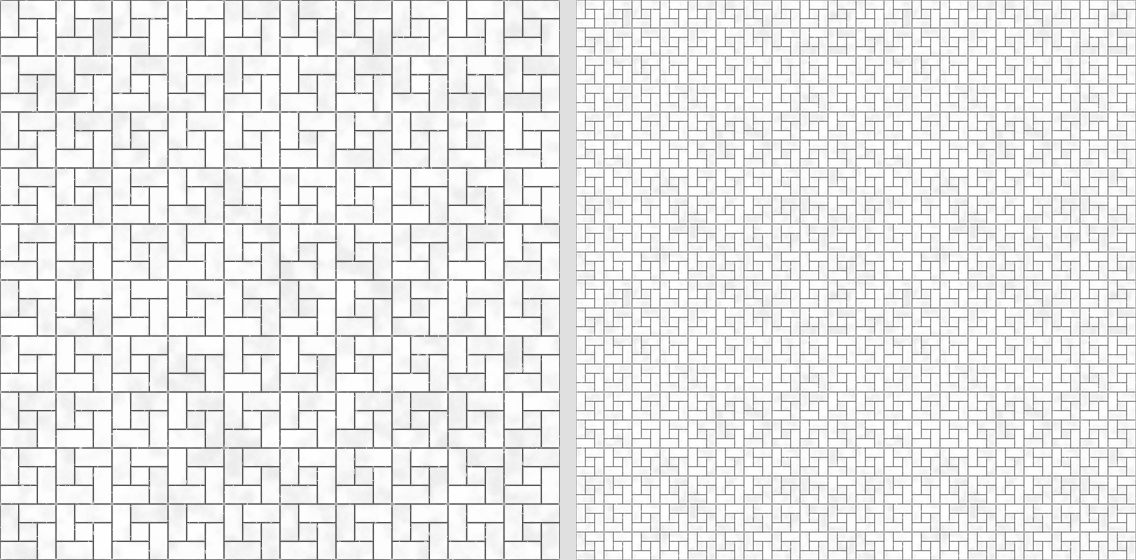
Left, the tile; right, the same tile 2 across and 2 down.
A three.js fragment shader for this pattern:

```glsl
varying vec2 vUv;

const float REPEATS = 10.0;          // pinwheel blocks across and down
const float THIRD = 1.0 / 3.0;       // module of the pinwheel within a block
const float GROUT_WIDTH = 0.026;     // in blocks
const float GROUT_WOBBLE = 0.005;    // uneven grout edges, in blocks
const vec3 TILE_COLOR = vec3(0.996);
const vec3 GROUT_COLOR = vec3(0.345);
const float GROUT_VARIATION = 0.07;
const float TILE_VARIATION = 0.008;  // shade difference between tiles
const float STAIN_DEPTH = 0.055;     // cloudy smudges
const float GRAIN_DEPTH = 0.012;     // fine speckle
const float CHIP_LIGHTNESS = 0.6;    // pale flecks on the grout
const float CORNER_WEAR = 0.4;       // paler grout where blocks meet

float hash(vec2 p) {
  vec3 q = fract(vec3(p.xyx) * 0.1031);
  q += dot(q, q.yzx + 33.33);
  return fract((q.x + q.y) * q.z);
}

// Value noise that wraps after `period` lattice cells.
float wrappedNoise(vec2 uv, float period, float seed) {
  vec2 p = uv * period;
  vec2 i = floor(p);
  vec2 f = fract(p);
  f = f * f * (3.0 - 2.0 * f);
  vec2 a = mod(i, period) + seed;
  vec2 b = mod(i + 1.0, period) + seed;
  return mix(mix(hash(a), hash(vec2(b.x, a.y)), f.x),
             mix(hash(vec2(a.x, b.y)), hash(b), f.x), f.y);
}

float cloud(vec2 uv, float period, float seed) {
  float sum = 0.0;
  float weight = 0.5;
  for (int octave = 0; octave < 4; octave++) {
    sum += weight * wrappedNoise(uv, period, seed);
    period *= 2.0;
    seed += 17.0;
    weight *= 0.5;
  }
  return sum / 0.9375;
}

// Four 2:1 tiles turning around a square: x = distance to grout, y = tile index.
vec2 pinwheel(vec2 p) {
  vec2 edge = 0.5 - abs(p);
  float dist = min(edge.x, edge.y);
  float tile = 4.0;
  for (int arm = 0; arm < 4; arm++) {
    float along = max(-0.5 * THIRD - p.y, 0.0);
    dist = min(dist, length(vec2(p.x + 0.5 * THIRD, along)));
    if (p.x < -0.5 * THIRD && p.y > -0.5 * THIRD) tile = float(arm);
    p = vec2(-p.y, p.x);
  }
  return vec2(dist, tile);
}

void main() {
  vec2 grid = vUv * REPEATS;
  vec2 block = mod(floor(grid), REPEATS);
  vec2 local = fract(grid) - 0.5;
  vec2 wheel = pinwheel(local);
  float pixel = max(fwidth(grid.x), fwidth(grid.y));

  // Tile surface: individual shade, smudges and grain
  float tileRandom = hash(block * 5.0 + vec2(wheel.y, 3.0 * wheel.y) + 11.0);
  float region = cloud(vUv, 6.0, 5.0);
  float smudge = cloud(vUv + floor(tileRandom * 8.0) / 8.0, 36.0, 40.0);
  float stain = smoothstep(0.42, 0.85, 0.65 * smudge + 0.35 * region + 0.08 * tileRandom);
  float grain = wrappedNoise(vUv, 320.0, 90.0);
  vec3 tileColor = TILE_COLOR - TILE_VARIATION * tileRandom
                 - STAIN_DEPTH * stain - GRAIN_DEPTH * grain * smoothstep(0.4, 0.6, smudge);

  // Grout: uneven shade, pale flecks and worn block corners
  float uneven = wrappedNoise(vUv, 120.0, 130.0) - 0.5;
  float chip = smoothstep(0.86, 0.96, wrappedNoise(vUv, 240.0, 170.0));
  float corner = 1.0 - smoothstep(0.01, 0.05, length(0.5 - abs(local)));
  float wear = max(CHIP_LIGHTNESS * chip, CORNER_WEAR * corner);
  vec3 groutColor = mix(GROUT_COLOR + GROUT_VARIATION * uneven, TILE_COLOR, wear);

  float halfWidth = 0.5 * (GROUT_WIDTH + GROUT_WOBBLE * uneven);
  float grout = clamp((halfWidth - wheel.x) / pixel + 0.5, 0.0, 1.0);
  gl_FragColor = vec4(mix(tileColor, groutColor, grout), 1.0);
}
```
